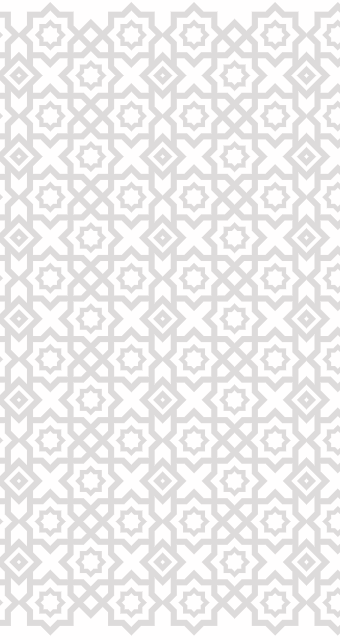
Give the GLSL for this pattern, as a Shadertoy shader.

```glsl
#define UNIT 0.06335           // half of the vertical repeat, per canvas height
#define HALF_COLUMN 1.773      // half of the horizontal repeat, in units
#define CENTRE vec2(-1.953, 0.03)
#define LINE 0.075             // half width of the lattice lines
#define STAR 0.5               // apothem of the lattice stars
#define ROSETTE vec2(0.165, 0.271)
#define LOZENGE 0.3394         // apothem of the large lozenge
#define KERNEL vec2(0.039, 0.167)
#define LAST_ROW 7.0           // odd rows end here
#define PAPER vec3(1.0, 0.995, 0.995)
#define INK vec3(0.867, 0.857, 0.857)

float rhomb(vec2 p) {
    return (abs(p.x) + abs(p.y)) * 0.70711;
}

// Eight-pointed star: union of an upright and a turned square
float octagram(vec2 p) {
    return min(max(abs(p.x), abs(p.y)), rhomb(p));
}

float band(float d, vec2 range) {
    return max(range.x - d, d - range.y);
}

float stroke(float d, float radius) {
    return abs(d - radius) - LINE;
}

// Lattice star with a smaller star ring inside
float starMotif(vec2 p) {
    float d = octagram(p);
    return min(stroke(d, STAR), band(d, ROSETTE));
}

void mainImage(out vec4 fragColor, in vec2 fragCoord) {
    float pixel = 1.0 / (iResolution.y * UNIT);
    vec2 p = (fragCoord - 0.5 * iResolution.xy) * pixel - CENTRE;

    // Mirror into a quarter cell: star rows at y = 0, lozenge rows at y = 1
    vec2 q = vec2(abs(mod(p.x + HALF_COLUMN, 2.0 * HALF_COLUMN) - HALF_COLUMN),
                  abs(mod(p.y, 2.0) - 1.0));

    // Paired stars and the crossing between them
    float crossing = stroke(rhomb(q), 0.70711 - STAR);
    float d = min(starMotif(q - vec2(1.0, 0.0)), crossing);

    // Single star, nested lozenge and the bars that join it to the stars
    float r = rhomb(q - vec2(HALF_COLUMN, 1.0));
    float lozenge = min(stroke(r, LOZENGE), band(r, KERNEL));
    float bar = max(abs(q.x - 1.0 - STAR) - LINE, max(STAR - q.y, LOZENGE - r));
    float between = min(starMotif(q - vec2(0.0, 1.0)), min(lozenge, bar));
    if (abs(p.y) < LAST_ROW) d = min(d, between);

    float ink = clamp(0.5 - d / pixel, 0.0, 1.0);
    fragColor = vec4(mix(PAPER, INK, ink), 1.0);
}
```
